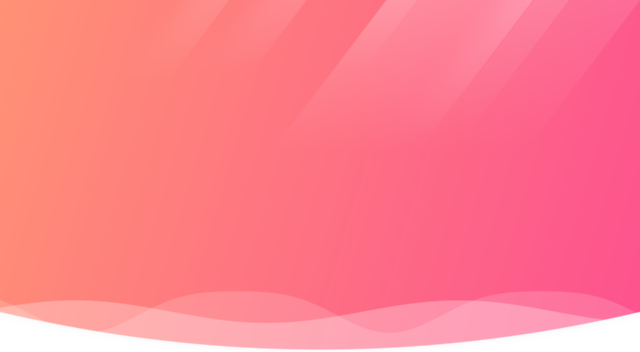
Reproduce this background procedurally as a Shadertoy shader.

```glsl
// Coral-to-pink gradient with slanted light beams, translucent waves and a white curved base.

const float TAU = 6.2831853;

// Each beam: left edge, right edge, fade length, opacity
const vec4 BEAMS[7] = vec4[7](
    vec4(0.26, 0.358, 0.23, 0.11),
    vec4(0.37, 0.479, 0.21, 0.12),
    vec4(0.603, 0.651, 0.20, 0.09),
    vec4(0.603, 0.833, 0.43, 0.20),
    vec4(0.75, 0.833, 0.38, 0.14),
    vec4(0.833, 0.889, 0.38, 0.10),
    vec4(0.833, 1.0, 0.43, 0.10));

// Antialiased coverage below a curve
float below(float y, float curve) {
    float pixel = 1.0 / iResolution.y;
    return 1.0 - smoothstep(-pixel, pixel, y - curve);
}

// White light fading downward, crisp on the right; wide beams start softly
float beamLight(vec4 beam, float across, float depth, float softness) {
    float pixel = 1.0 / iResolution.x;
    float left = smoothstep(beam.x - pixel, beam.x + softness, across);
    float right = 1.0 - smoothstep(beam.y - pixel, beam.y + pixel, across);
    float fade = max(1.0 - depth / beam.z, 0.0);
    return beam.w * left * right * fade;
}

float longWave(float x) {
    return 0.1147 + 0.032 * cos(TAU * (x - 0.117) / 0.6);
}

// Second harmonic broadens the crests
float shortWave(float x) {
    float phase = TAU * (x - 0.371) / 0.475;
    return 0.1253 + 0.059 * (cos(phase) - 0.2 * cos(2.0 * phase));
}

void mainImage(out vec4 fragColor, in vec2 fragCoord) {
    vec2 uv = fragCoord / iResolution.xy;
    float depth = 1.0 - uv.y;

    // Diagonal gradient
    float blend = 0.86 * uv.x + 0.14 * depth;
    vec3 color = mix(vec3(1.0, 0.57, 0.46), vec3(0.99, 0.32, 0.56), blend);

    // Beams from the top edge
    float across = uv.x + 0.417 * depth;
    for (int i = 0; i < 7; i++) {
        float softness = i < 2 || i == 4 ? 0.075 : 0.003;
        color = mix(color, vec3(1.0), beamLight(BEAMS[i], across, depth, softness));
    }

    // Translucent waves
    color = mix(color, vec3(1.0), 0.16 * below(uv.y, shortWave(uv.x)));
    color = mix(color, vec3(1.0), 0.28 * below(uv.y, longWave(uv.x)));

    // Curved base with a faint shade along its rim
    float center = 2.0 * uv.x - 1.0;
    float rim = 0.007 + 0.107 * center * center;
    float shade = 0.03 * exp(-max(rim - uv.y, 0.0) * 120.0);
    color = mix(color, vec3(1.0 - shade), below(uv.y, rim));

    fragColor = vec4(color, 1.0);
}
```
